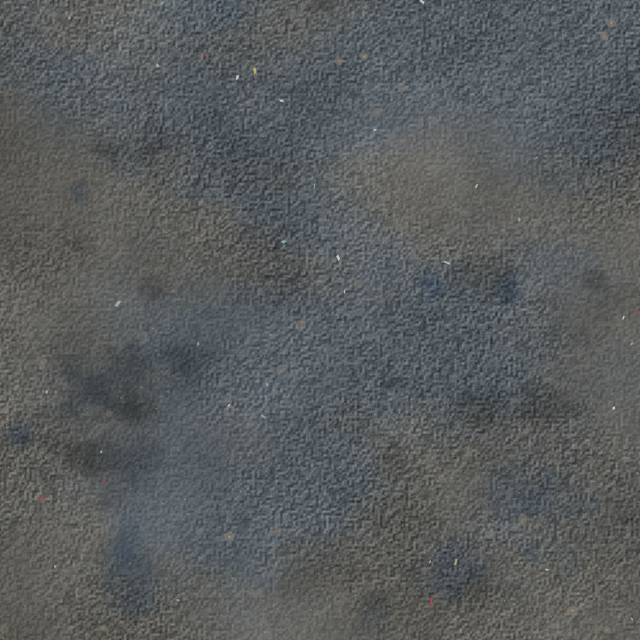
Reproduce this texture procedurally as a Shadertoy shader.

```glsl
// Worn asphalt: blue-grey and warm-grey mottling under a fine gritty relief,
// with soft dark stains, pale mineral specks, flattened gum and bits of litter.
// Layers of value noise carry the ground; hashed loops scatter the details.

const vec3 BASE_GREY   = vec3(0.364, 0.371, 0.368);
const vec3 COOL_TINT   = vec3(-0.032, -0.010, 0.016);
const vec3 WARM_TINT   = vec3(0.014, 0.003, -0.014);
const vec3 BLUE_STAIN  = vec3(0.77, 0.85, 0.95);
const vec3 BROWN_STAIN = vec3(0.80, 0.80, 0.79);
const vec3 GUM_COLOR   = vec3(0.50, 0.465, 0.42);
const float MOTTLE_CONTRAST = 0.17;
const float GRAIN_CONTRAST  = 0.15;
const float RELIEF_CONTRAST = 0.085;
const float GRAIN_SCALE = 250.0;
const float SPECK_SCALE = 120.0;
const int STAIN_COUNT  = 38;
const int GUM_COUNT    = 28;
const int LITTER_COUNT = 40;

vec3 hash3(vec2 p) {
    vec3 q = fract(vec3(p.xyx) * vec3(0.1031, 0.1030, 0.0973));
    q += dot(q, q.yxz + 33.33);
    return fract((q.xxy + q.yzz) * q.zyx);
}

float noise(vec2 p) {
    vec2 i = floor(p), f = fract(p);
    f = f * f * (3.0 - 2.0 * f);
    float low  = mix(hash3(i).x, hash3(i + vec2(1, 0)).x, f.x);
    float high = mix(hash3(i + vec2(0, 1)).x, hash3(i + vec2(1, 1)).x, f.x);
    return mix(low, high, f.y);
}

float fbm(vec2 p) {
    float sum = 0.0, amp = 0.516;
    for (int i = 0; i < 5; i++) {
        sum += amp * noise(p);
        p = mat2(0.8, 0.6, -0.6, 0.8) * p * 2.03 + 17.3;
        amp *= 0.5;
    }
    return sum;
}

// Coverage of a shape from its signed distance, smoothed over one pixel
float cover(float dist, float pixel) {
    return 1.0 - smoothstep(-0.7 * pixel, 0.7 * pixel, dist);
}

// Scattered position, gathered in loose groups of four
vec2 grouped(int i, float seed) {
    vec2 center = hash3(vec2(float(i / 4) + 3.0, seed)).xy;
    vec2 offset = hash3(vec2(float(i) + 9.0, seed + 5.0)).xy - 0.5;
    return fract(center + offset * 0.28);
}

vec3 ground(vec2 p) {
    float mottle = fbm(p * 5.0 + 4.0) - 0.5;
    float hue = fbm(p * vec2(3.0, 4.5) + 31.0);
    vec3 color = BASE_GREY + MOTTLE_CONTRAST * mottle;
    color += COOL_TINT * smoothstep(0.46, 0.68, hue);
    color += WARM_TINT * (1.0 - smoothstep(0.34, 0.54, hue));

    // Grit: soft grains plus a relief lit from the upper left
    float rough = mix(0.65, 1.3, smoothstep(0.35, 0.65, fbm(p * 4.0 + 60.0)));
    vec2 g = p * GRAIN_SCALE;
    float coarse = noise(g);
    float grain = 0.6 * coarse + 0.4 * noise(g * 1.87 + 41.0) - 0.5;
    float relief = coarse - noise(g + vec2(-0.7, 0.7));
    float clumps = noise(p * 95.0 + 8.0) - 0.5;
    float grit = GRAIN_CONTRAST * grain + RELIEF_CONTRAST * relief + 0.035 * clumps;
    return color + rough * grit * vec3(1.02, 1.0, 0.94);
}

vec3 addStains(vec3 color, vec2 p) {
    float ragged = 1.5 * (fbm(p * 28.0 + 12.0) - 0.5) + 0.9 * (fbm(p * 9.0) - 0.5);
    for (int i = 0; i < STAIN_COUNT; i++) {
        vec3 r = hash3(vec2(float(i) + 1.0, 71.0));
        vec2 size = (0.016 + 0.052 * r.x * r.x) * vec2(0.8 + 0.7 * r.y, 1.0);
        float d = length((p - grouped(i, 23.0)) / size) + ragged;
        float mask = (1.0 - smoothstep(0.25, 1.25, d)) * (0.4 + 0.5 * r.z);
        color *= mix(vec3(1.0), r.y < 0.4 ? BLUE_STAIN : BROWN_STAIN, mask);
    }
    return color;
}

// Pale mineral specks, denser toward the bottom
vec3 addSpecks(vec3 color, vec2 p, float pixel) {
    vec2 cell = floor(p * SPECK_SCALE);
    vec3 r = hash3(cell + 5.0), s = hash3(cell + 211.0);
    vec2 center = (cell + 0.25 + 0.5 * r.xy) / SPECK_SCALE;
    float density = mix(0.30, 0.07, smoothstep(0.2, 0.6, p.y));
    float dist = length(p - center) - mix(0.0005, 0.0014, s.x * s.x);
    float amount = step(r.z, density) * cover(dist, pixel) * mix(0.15, 0.6, s.y * s.y);
    vec3 tint = mix(vec3(0.68, 0.62, 0.53), vec3(0.62, 0.69, 0.72), s.z);
    return mix(color, tint, amount);
}

vec3 addGum(vec3 color, vec2 p, float pixel) {
    float wobble = 0.0025 * (noise(p * 150.0) - 0.5);
    for (int i = 0; i < GUM_COUNT; i++) {
        vec3 r = hash3(vec2(float(i) + 2.0, 113.0));
        float radius = mix(0.0045, 0.0085, r.x);
        float d = length((p - grouped(i, 47.0)) * vec2(1.0, 0.85 + 0.3 * r.y)) + wobble;
        float rim = 0.045 * smoothstep(0.35, 0.85, d / radius) - 0.02;
        float mask = cover(d - radius, 2.0 * pixel) * mix(0.2, 0.8, r.z);
        color = mix(color, GUM_COLOR + rim, mask);
        color += 0.22 * r.z * r.z * cover(d - 0.2 * radius, 2.0 * pixel);
    }
    return color;
}

vec3 addLitter(vec3 color, vec2 p, float pixel) {
    for (int i = 0; i < LITTER_COUNT; i++) {
        vec3 r = hash3(vec2(float(i) + 4.0, 157.0)), s = hash3(vec2(float(i), 191.0));
        float angle = 6.2832 * r.x, c = cos(angle), n = sin(angle);
        vec2 q = mat2(c, n, -n, c) * (p - grouped(i, 83.0));
        vec2 size = vec2(0.0014 + 0.0036 * r.y * r.y, 0.0008 + 0.0016 * r.z);
        vec2 edge = abs(q + 0.2 * q.yx) - size;
        float dist = length(max(edge, 0.0)) + min(max(edge.x, edge.y), 0.0);
        vec3 tint = s.x < 0.65 ? vec3(0.82, 0.82, 0.78) : s.x < 0.78 ? vec3(0.80, 0.75, 0.42)
                  : s.x < 0.88 ? vec3(0.70, 0.27, 0.29) : vec3(0.55, 0.70, 0.74);
        color = mix(color, tint, cover(dist, pixel) * mix(0.45, 1.0, s.y));
    }
    return color;
}

void mainImage(out vec4 fragColor, in vec2 fragCoord) {
    vec2 p = fragCoord / iResolution.y;
    float pixel = 1.0 / iResolution.y;
    vec3 color = addStains(ground(p), p);
    color = addSpecks(color, p, pixel);
    color = addGum(color, p, pixel);
    color = addLitter(color, p, pixel);
    fragColor = vec4(clamp(color, 0.0, 1.0), 1.0);
}
```
